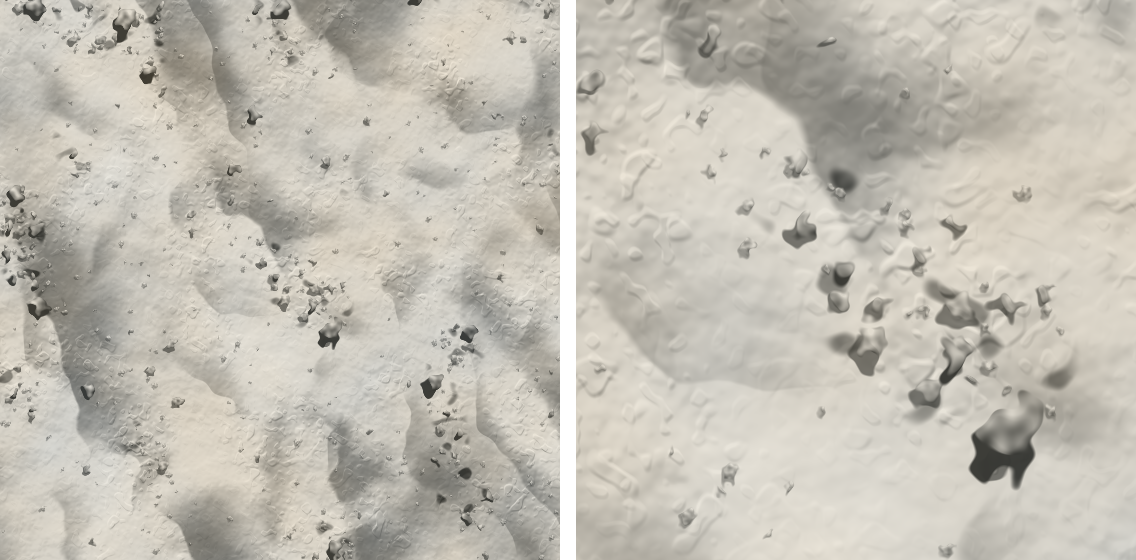
Left: the whole. Right: its middle third, enlarged.
This texture is drawn by a WebGL 1 fragment shader. Its source:

```glsl
precision highp float;
uniform vec2 u_resolution;

const vec3 SHADOW_COLOR = vec3(0.215, 0.215, 0.195);
const vec3 SAND_COLOR = vec3(0.85, 0.832, 0.79);
const vec3 WARM_SHIFT = vec3(0.035, 0.0, -0.045);
const vec2 LIGHT = vec2(-0.34, 0.94);
const vec2 SHADOW_SHIFT = vec2(-0.36, -0.6);
const vec2 ACROSS = vec2(0.86, 0.51);
const vec2 ALONG = vec2(0.51, -0.86);
const float BASE_TONE = 0.98;
const float MAX_TONE = 0.98;
const float HIGHLIGHT_SOFTNESS = 0.55;
const float GULLY_DEPTH = 0.44;
const float RELIEF_GAIN = 0.055;
const float RELIEF_STEP = 0.0025;
const float LUMP_HEIGHT = 0.009;
const float CREASE_DEPTH = 0.5;
const float DRIFT_GAIN = 0.22;

vec2 hash2(vec2 p) {
  vec3 q = fract(p.xyx * vec3(0.1031, 0.1030, 0.0973));
  q += dot(q, q.yzx + 33.33);
  return fract((q.xx + q.yz) * q.zy);
}

float cornerSlope(vec2 cell, vec2 offset) {
  return dot(hash2(cell) * 2.0 - 1.0, offset);
}

// Gradient noise, roughly -0.7 to 0.7
float noise(vec2 p) {
  vec2 i = floor(p), f = fract(p);
  vec2 w = f * f * f * (f * (f * 6.0 - 15.0) + 10.0);
  vec2 e = vec2(1.0, 0.0);
  return mix(mix(cornerSlope(i, f), cornerSlope(i + e, f - e), w.x),
             mix(cornerSlope(i + e.yx, f - e.yx), cornerSlope(i + 1.0, f - 1.0), w.x), w.y);
}

// Rubble patches, drawn out down the slope
float clumpMask(vec2 p) {
  vec2 slope = vec2(dot(p, ACROSS), dot(p, ALONG) * 0.6);
  return smoothstep(0.12, 0.26, noise(slope * 8.0 + 9.0));
}

// Sand height: smooth octaves plus steep-sided crumbs
float sandHeight(vec2 p, float roughness) {
  vec2 slope = vec2(dot(p, ACROSS), dot(p, ALONG));
  float height = 0.0, freq = 4.0;
  for (int i = 0; i < 6; i++) {
    float octave = float(i) / 5.0;
    height += noise(slope * vec2(1.0, mix(0.5, 0.9, octave)) * freq + 40.0 + octave * 65.0)
            / freq * mix(0.9, 0.5 + 0.5 * roughness, octave);
    freq *= 2.0;
  }
  float crumbs = smoothstep(0.14, 0.3, noise(p * 48.0 + 5.0))
               + 0.6 * smoothstep(0.12, 0.3, noise(p * 92.0 + 71.0));
  return height + LUMP_HEIGHT * roughness * crumbs;
}

// Shaded flank: crest of varying crispness on one side, soft fade on the other
float gully(vec2 p, float freq, float seed) {
  float bend = 0.3 * noise(p * 2.5 + seed) + 0.08 * noise(p * 9.0 + seed)
             + 0.018 * noise(p * 28.0 + seed);
  float f = fract((dot(p, ACROSS) + bend) * freq + seed * 0.37);
  float mask = smoothstep(-0.14, 0.16, noise(p * freq * 1.1 + seed + 7.0));
  float crest = mix(0.03, 0.22, smoothstep(-0.1, 0.25, noise(p * 6.0 + seed)));
  return mask * smoothstep(0.0, crest, f) * (1.0 - smoothstep(0.1, 0.68, f));
}

// Scattered stones with cast shadows; coverage is open ground, then clumps
void addStones(vec2 p, float count, vec2 coverage, float depth, inout float tone) {
  vec2 cell = floor(p * count);
  float edge = max(0.8 / u_resolution.y, 0.0013);
  float shadow = 0.0, body = 0.0, bodyTone = 0.0;
  vec2 q = p * count;
  vec2 wobble = vec2(noise(q * 2.5), noise(q * 2.5 + 50.0)) * 0.4 / count;
  float grain = noise(q * 4.0);
  for (int j = -1; j <= 1; j++) {
    for (int i = -1; i <= 1; i++) {
      vec2 id = cell + vec2(float(i), float(j));
      vec2 place = hash2(id + count);
      vec2 form = hash2(id + count * 3.0 + 31.0);
      vec2 centre = (id + 0.2 + 0.6 * place) / count;
      float present = step(form.x, mix(coverage.x, coverage.y, clumpMask(centre)));
      float radius = mix(0.16, 0.46, form.y * form.y) / count;
      float angle = 6.283 * fract(place.x * 7.0 + form.y);
      vec2 axis = vec2(cos(angle), sin(angle));
      vec2 d = p - centre + wobble;
      vec2 s = d - SHADOW_SHIFT * radius;
      float stoneDist = length(d + axis * dot(d, axis) * 0.5) - radius;
      float shadowDist = length(s + axis * dot(s, axis) * 0.5) - radius;
      float cover = present * (1.0 - smoothstep(-edge, edge, stoneDist));
      shadow = max(shadow, present * (1.0 - smoothstep(-edge, edge * 1.5, shadowDist)));
      float rim = smoothstep(-0.35, 0.0, stoneDist / radius);
      float lit = mix(0.92, 0.6, depth) + 0.36 * dot(d, LIGHT) / radius - 0.2 * rim + 0.7 * grain;
      bodyTone = mix(bodyTone, lit, cover);
      body = max(body, cover);
    }
  }
  tone = mix(tone, tone * 0.04, shadow * depth);
  tone = mix(tone, clamp(bodyTone / max(body, 0.01), 0.0, 1.05), body * mix(0.6, 0.95, depth));
}

void main() {
  vec2 p = gl_FragCoord.xy / u_resolution.y;
  // Lit ground
  float roughness = 0.3 + 1.2 * smoothstep(-0.12, 0.3, noise(p * 7.0 + 80.0)) + 0.5 * clumpMask(p);
  float slope = (sandHeight(p, roughness) - sandHeight(p + LIGHT * RELIEF_STEP, roughness)) / RELIEF_STEP;
  float tone = BASE_TONE + RELIEF_GAIN * slope + DRIFT_GAIN * noise(p * 3.5 + 21.0);
  tone -= GULLY_DEPTH * (gully(p, 3.1, 3.0) + 0.6 * gully(p, 6.3, 14.0));
  tone = min(tone, mix(tone, MAX_TONE, HIGHLIGHT_SOFTNESS));
  tone = max(tone, mix(tone, 0.5, 0.5));
  tone -= CREASE_DEPTH * clumpMask(p) * smoothstep(0.16, 0.34, noise(p * vec2(34.0, 42.0) + 3.0));
  // Grit, pebbles and rocks
  addStones(p, 84.0, vec2(0.04, 0.2), 0.4, tone);
  addStones(p, 40.0, vec2(0.02, 0.34), 0.65, tone);
  addStones(p, 21.0, vec2(0.005, 0.5), 1.0, tone);
  // Sand colour with warm and cool drifts
  vec3 color = mix(SHADOW_COLOR, SAND_COLOR, clamp(tone, 0.0, 1.1));
  color += WARM_SHIFT * (noise(p * 4.0 + 60.0) + 0.4 * noise(p * 13.0 + 33.0));
  gl_FragColor = vec4(color, 1.0);
}
```
